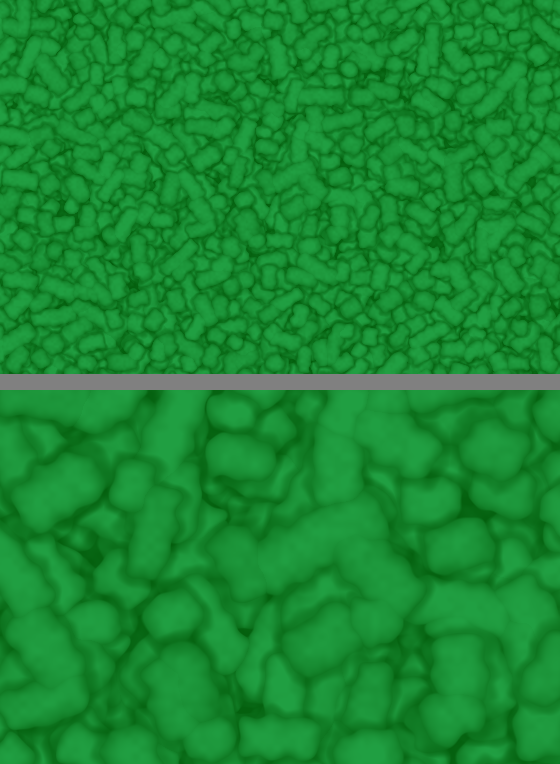
Top, the full canvas; bottom, a detail of the centre.
This texture is drawn by a Shadertoy shader. Its source:

```glsl
#define CELL 0.08           // one rod per cell and layer, in canvas heights
#define LAYERS 8
#define RADIUS_MIN 0.018
#define RADIUS_MAX 0.025
#define HALF_LENGTH 0.042   // longest straight half
#define WOBBLE 0.006        // outline irregularity
#define MOTTLE 0.22         // surface unevenness
#define RIM_TONE 0.42       // brightness at the edge of a rod
#define SHADOW 0.48         // darkening beside a higher rod
#define EDGE 0.15           // softness of the outline
#define DEEP_GREEN vec3(0.015, 0.375, 0.055)
#define LIGHT_GREEN vec3(0.127, 0.622, 0.258)

float hash(vec2 p) {
    return fract(sin(dot(p, vec2(127.1, 311.7))) * 43758.5453);
}

float noise(vec2 p) {
    vec2 i = floor(p), f = fract(p);
    f = f * f * (3.0 - 2.0 * f);
    return mix(mix(hash(i), hash(i + vec2(1, 0)), f.x),
               mix(hash(i + vec2(0, 1)), hash(i + vec2(1, 1)), f.x), f.y);
}

// Dome of one rod: 1 on its axis, 0 on its outline, negative outside
float rodDome(vec2 p, vec2 id) {
    vec2 q = p - CELL * vec2(hash(id), hash(id + 3.7));
    float angle = 6.2832 * hash(id + 7.9);
    float c = cos(angle), s = sin(angle);
    q = vec2(c * q.x + s * q.y, c * q.y - s * q.x);

    float stretch = hash(id + 13.3);
    float halfLength = 0.003 + HALF_LENGTH * stretch * stretch;
    float radius = mix(RADIUS_MIN, RADIUS_MAX, hash(id + 19.1));
    float random = hash(id + 29.7);
    q.y += (random - 0.5) * 5.0 * q.x * q.x;                 // slight bend
    radius *= 1.0 + 0.06 * sin(q.x * 230.0 + random * 40.0); // bulges

    vec2 e = vec2(max(abs(q.x) - halfLength, 0.0), abs(q.y)) / radius;
    return 1.0 - dot(e * e, e);
}

void mainImage(out vec4 fragColor, in vec2 fragCoord) {
    vec2 uv = fragCoord / iResolution.y;
    vec2 warp = vec2(noise(uv * 70.0), noise(uv * 70.0 + 41.0)) - 0.5;

    // Stack the layers from the bottom up
    float tone = 0.2;
    for (int k = 0; k < LAYERS; k++) {
        vec2 seed = float(k) * vec2(17.3, 43.7);
        vec2 p = uv + WOBBLE * warp + CELL * vec2(hash(seed), hash(seed + 5.1));
        vec2 cell = floor(p / CELL);
        float dome = -9.0, brightness = 1.0;
        for (int y = -1; y <= 1; y++)
        for (int x = -1; x <= 1; x++) {
            vec2 neighbor = cell + vec2(x, y);
            float d = rodDome(p - neighbor * CELL, neighbor + seed);
            if (d > dome) {
                dome = d;
                brightness = 0.86 + 0.16 * hash(neighbor + seed + 53.9);
            }
        }
        float shade = brightness * mix(RIM_TONE, 1.0, clamp(dome, 0.0, 1.0));
        tone *= 1.0 - SHADOW * smoothstep(-2.2, 0.0, dome);
        tone = mix(tone, shade, smoothstep(-EDGE, EDGE, dome));
    }

    // Mottled skin
    float skin = 0.5 * noise(uv * 85.0 + 9.0) + 0.5 * noise(uv * 150.0);
    tone += MOTTLE * (skin - 0.5);

    fragColor = vec4(mix(DEEP_GREEN, LIGHT_GREEN, clamp(tone, 0.0, 1.0)), 1.0);
}
```
